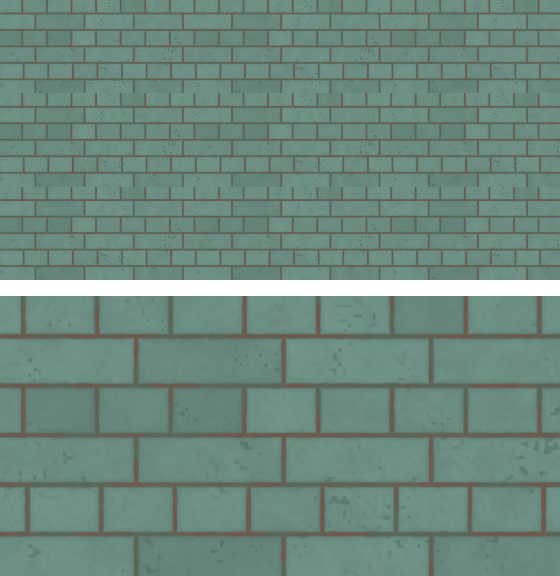
Top, the full canvas; bottom, a detail of the centre.
A WebGL 1 fragment shader for this texture:

```glsl
precision highp float;

uniform vec2 u_resolution;

const float TILES_DOWN = 3.0;
const float HEADER = 0.2634;               // short brick, in tile heights
const float TILE_WIDTH = 8.0 * HEADER;
const float COURSE = 0.1766;               // height of one brick row
const float COURSE_SHIFT = 0.0325;         // part of the top row cut by the tile

const vec3 GLAZE = vec3(0.425, 0.555, 0.515);
const vec3 GLAZE_DARK = vec3(0.385, 0.505, 0.465);
const vec3 JOINT_EDGE = vec3(0.375, 0.445, 0.400);
const vec3 RUST = vec3(0.430, 0.350, 0.300);
const vec3 MOSS = vec3(0.350, 0.400, 0.345);

float hash(vec2 p) {
  vec3 q = fract(vec3(p.xyx) * 0.1031);
  q += dot(q, q.yzx + 33.33);
  return fract((q.x + q.y) * q.z);
}

// Value noise that wraps after the given number of cells
float noise(vec2 uv, vec2 cells, float seed) {
  vec2 p = uv * cells;
  vec2 i = floor(p);
  vec2 f = p - i;
  f = f * f * (3.0 - 2.0 * f);
  vec2 a = mod(i, cells) + seed;
  vec2 b = mod(i + 1.0, cells) + seed;
  float low = mix(hash(a), hash(vec2(b.x, a.y)), f.x);
  float high = mix(hash(vec2(a.x, b.y)), hash(b), f.x);
  return mix(low, high, f.y);
}

// Distance to the nearest end of a unit cell, scaled to its size
float endDistance(float f, float size) {
  return min(f, 1.0 - f) * size;
}

float band(float d, float halfWidth, float soft) {
  return 1.0 - smoothstep(halfWidth - soft, halfWidth + soft, d);
}

// Returns the brick id in xy and the distance to the nearest joint in z
vec3 brickwork(vec2 tile) {
  float y = (tile.y + COURSE_SHIFT) / COURSE;
  float row = floor(y);
  float isLong = mod(row, 2.0);
  float size = HEADER * (1.0 + isLong);
  float shift = mix(0.239, 0.379, isLong) + 0.015 * step(3.5, row) * (1.0 - isLong);
  float x = (tile.x - shift) / size;
  float column = mod(floor(x), TILE_WIDTH / size - 0.0);
  column = floor(column + 0.5);
  float d = min(endDistance(fract(x), size), endDistance(fract(y), COURSE));
  return vec3(column, row, d);
}

vec3 glaze(vec2 uv, vec2 id) {
  float tone = hash(id + 17.0);
  vec3 color = mix(GLAZE, GLAZE_DARK, 0.8 * smoothstep(0.6, 0.9, tone));
  color *= 0.985 + 0.045 * hash(id + 41.0);

  // Cloudy mottling and fine grain
  color *= 1.0 + 0.045 * (noise(uv, vec2(26.0, 12.0), 3.0) - 0.5);
  color *= 1.0 + 0.035 * (noise(uv, vec2(130.0, 62.0), 9.0) - 0.5);

  // Small dark pits gathered in patches
  float patches = smoothstep(0.55, 0.8, noise(uv, vec2(19.0, 9.0), 23.0));
  float pits = smoothstep(0.68, 0.9, noise(uv, vec2(120.0, 57.0), 31.0));
  return color * (1.0 - 0.13 * patches * pits);
}

vec3 joint(vec2 uv) {
  float rusty = smoothstep(0.25, 0.65, noise(uv, vec2(22.0, 11.0), 57.0));
  return mix(MOSS, RUST, rusty);
}

void main() {
  vec2 p = gl_FragCoord.xy / u_resolution.y * TILES_DOWN;
  vec2 tile = vec2(mod(p.x, TILE_WIDTH), 1.0 - fract(p.y));
  vec2 uv = tile / vec2(TILE_WIDTH, 1.0);
  float pixel = TILES_DOWN / u_resolution.y;

  vec3 brick = brickwork(tile);
  float d = brick.z + 0.003 * (noise(uv, vec2(84.0, 40.0), 71.0) - 0.5);

  // Brick face, soft shade beside the joint, then the joint itself
  vec3 color = glaze(uv, brick.xy);
  color *= 1.0 - 0.05 * band(d, 0.018, 0.012);
  color = mix(color, JOINT_EDGE, band(d, 0.010, max(0.004, 0.5 * pixel)));
  color = mix(color, joint(uv), band(d, 0.0065, max(0.003, 0.5 * pixel)));

  gl_FragColor = vec4(color, 1.0);
}
```
